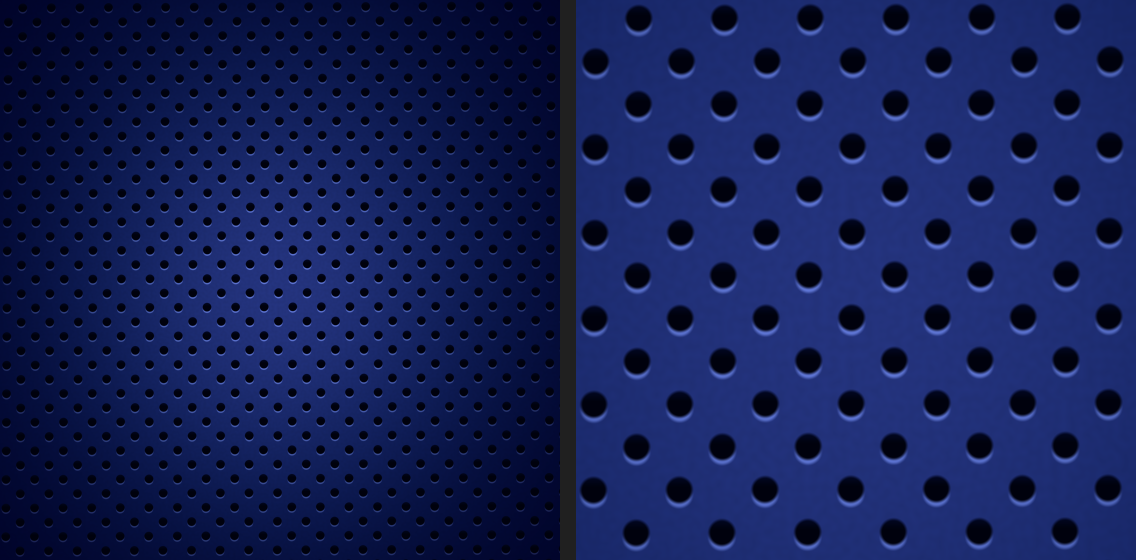
Left, the full canvas; right, a detail of the centre.
This pattern is drawn by a three.js fragment shader. Its source:

```glsl
// Perforated dark blue metal: staggered round holes, each with a lit lower lip,
// on a sheet brightened by a soft central glow. Holes come from a folded lattice,
// the glow from a Gaussian falloff, and a faint grain from gradient noise.
varying vec2 vUv;

vec2 hashGradient(vec2 cell) {
  float h = fract(sin(dot(cell, vec2(127.1, 311.7))) * 43758.5);
  return vec2(cos(6.2832 * h), sin(6.2832 * h));
}

float gradientNoise(vec2 p) {
  vec2 i = floor(p), f = fract(p);
  vec2 u = f * f * f * (f * (f * 6.0 - 15.0) + 10.0);
  float bottom = mix(dot(hashGradient(i), f),
                     dot(hashGradient(i + vec2(1, 0)), f - vec2(1, 0)), u.x);
  float top = mix(dot(hashGradient(i + vec2(0, 1)), f - vec2(0, 1)),
                  dot(hashGradient(i + 1.0), f - 1.0), u.x);
  return mix(bottom, top, u.y);
}

// Offset from the nearest hole centre, in canvas units.
vec2 nearestHole(vec2 uv) {
  const float pitch = 0.05104;
  vec2 p = uv - vec2(0.4974, 0.4775);
  p -= vec2(0.005, 0.004) * p.yx; // slight skew of rows and columns
  vec2 onGrid = fract(p / pitch + 0.5) - 0.5;
  vec2 between = fract(p / pitch) - 0.5;
  return pitch * (dot(onGrid, onGrid) < dot(between, between) ? onGrid : between);
}

// Coverage of a soft-edged disc.
float disc(vec2 p, float radius, float softness) {
  return 1.0 - smoothstep(-softness, softness, length(p) - radius);
}

void main() {
  // Sheet lit from the middle, slightly taller than wide
  vec2 fromGlow = (vUv - vec2(0.5, 0.485)) * vec2(1.05, 0.96);
  float glow = exp(-5.2 * dot(fromGlow, fromGlow));
  vec3 color = vec3(0.14 * pow(glow, 1.5), 0.2 * glow, 0.14 + 0.35 * glow);
  color *= 1.0 + 0.05 * gradientNoise(vUv * 190.0);

  // Lit crescent peeking out below each hole
  vec2 hole = nearestHole(vUv);
  float lip = disc(hole + vec2(0.0, 0.0026), 0.0078, 0.0013);
  lip *= smoothstep(0.003, -0.008, hole.y);
  color += lip * vec3(0.23, 0.26, 0.34) * mix(0.35, 1.0, glow);

  // Dark opening, a little bluer towards its upper wall
  vec3 depth = mix(vec3(0.0, 0.005, 0.05), vec3(0.005, 0.025, 0.13),
                   smoothstep(0.001, 0.008, hole.y) * mix(0.5, 1.0, glow));
  color = mix(color, depth, disc(hole, 0.0077, 0.0013));

  gl_FragColor = vec4(color, 1.0);
}
```
